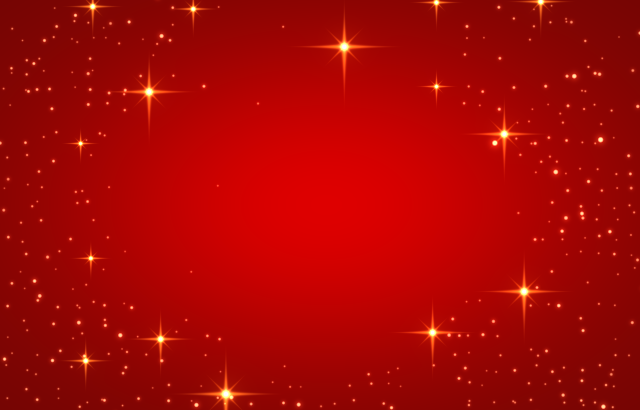
Reproduce this background procedurally as a Shadertoy shader.

```glsl
vec2 hash2(vec2 p) {
    p = vec2(dot(p, vec2(127.1, 311.7)), dot(p, vec2(269.5, 183.3)));
    return fract(sin(p) * 43758.55);
}

float gradientNoise(vec2 p) {
    vec2 i = floor(p), f = fract(p);
    vec2 u = f * f * f * (f * (f * 6.0 - 15.0) + 10.0);
    vec2 e = vec2(0.0, 1.0);
    float a = dot(hash2(i) * 2.0 - 1.0, f);
    float b = dot(hash2(i + e.yx) * 2.0 - 1.0, f - e.yx);
    float c = dot(hash2(i + e.xy) * 2.0 - 1.0, f - e.xy);
    float d = dot(hash2(i + e.yy) * 2.0 - 1.0, f - e.yy);
    return mix(mix(a, b, u.x), mix(c, d, u.x), u.y);
}

// Chance of dust: clumped around an empty oval and an open top centre
float dustDensity(vec2 uv) {
    float ring = smoothstep(0.28, 0.37, length((uv - vec2(0.49, 0.52)) * vec2(1.0, 0.8)));
    float openTop = smoothstep(0.13, 0.22, abs(uv.x - 0.52)) + step(uv.y, 0.5);
    float clump = 0.85 + 0.8 * gradientNoise(uv * vec2(9.0, 6.0));
    return ring * min(openTop, 1.0) * clump;
}

// One dot per grid cell, with a soft halo
vec3 dust(vec2 p, float aspect, float cells, float chance, vec2 radii, float strength) {
    vec2 cell = floor(p * cells);
    vec2 spot = (cell + 0.25 + 0.5 * hash2(cell + cells)) / cells;
    vec2 rnd = hash2(cell + 3.7 * cells);
    float present = step(rnd.x, chance * dustDensity(spot / vec2(aspect, 1.0)));
    float radius = mix(radii.x, radii.y, rnd.y * rnd.y);
    float dist = length(p - spot);
    float aa = 1.0 / iResolution.y;
    float dotShape = 1.0 - smoothstep(radius - aa, radius + aa, dist);
    float halo = exp(-pow(dist / (radius * 2.2), 2.0));
    return present * strength * mix(0.5, 1.0, rnd.y)
        * (dotShape * vec3(0.8, 0.85, 0.65) + halo * vec3(0.25, 0.13, 0.06));
}

// Tapered beam along x
float ray(vec2 d, float len) {
    float taper = max(1.0 - abs(d.x) / len, 0.0);
    float width = 0.0013 + 0.03 * len * taper * taper;
    return taper * taper * exp(-pow(d.y / width, 2.0));
}

vec3 sparkle(vec2 d, float size) {
    float r = length(d);
    vec2 diagonal = vec2(d.x + d.y, d.x - d.y) * 0.7071;
    float upright = ray(d.yx, size * (d.y > 0.0 ? 0.85 : 1.1));
    float beams = upright + ray(d, size);
    float shortBeams = ray(diagonal, size * 0.5) + ray(diagonal.yx, size * 0.5);
    float core = exp(-pow(r / (0.055 * size + 0.001), 2.0));
    float halo = exp(-r / (size * 0.13));
    return beams * vec3(0.75, 0.6, 0.16) + shortBeams * vec3(0.5, 0.36, 0.06)
        + core * vec3(1.0, 1.0, 0.85) + halo * vec3(0.2, 0.16, 0.02);
}

void mainImage(out vec4 fragColor, in vec2 fragCoord) {
    vec2 uv = fragCoord / iResolution.xy;
    vec2 p = fragCoord / iResolution.y;
    float aspect = iResolution.x / iResolution.y;

    // Red radial backdrop
    vec2 fromCentre = uv - vec2(0.51, 0.5);
    float light = exp(-5.2 * dot(fromCentre, fromCentre));
    vec3 col = mix(vec3(0.43, 0.022, 0.012), vec3(0.87, 0.0, 0.0), light);

    // Fine and coarse dust
    col += dust(p, aspect, 25.0, 0.55, vec2(0.0014, 0.0032), 0.75);
    col += dust(p + 0.013, aspect, 17.0, 0.35, vec2(0.0018, 0.004), 0.9);
    col += dust(p + 0.031, aspect, 11.0, 0.45, vec2(0.003, 0.006), 1.0);

    // Star anchors: relative position and beam length
    const vec3 stars[15] = vec3[15](
        vec3(0.145, 0.984, 0.08), vec3(0.302, 0.978, 0.07), vec3(0.538, 0.886, 0.15),
        vec3(0.682, 0.994, 0.07), vec3(0.845, 0.996, 0.09), vec3(0.233, 0.776, 0.13),
        vec3(0.682, 0.789, 0.055), vec3(0.788, 0.673, 0.12), vec3(0.126, 0.65, 0.05),
        vec3(0.142, 0.37, 0.055), vec3(0.251, 0.173, 0.095), vec3(0.134, 0.12, 0.075),
        vec3(0.353, 0.039, 0.15), vec3(0.676, 0.189, 0.115), vec3(0.819, 0.289, 0.13));
    for (int i = 0; i < 15; i++)
        col += sparkle(p - stars[i].xy * vec2(aspect, 1.0), stars[i].z);

    fragColor = vec4(min(col, 1.0), 1.0);
}
```
